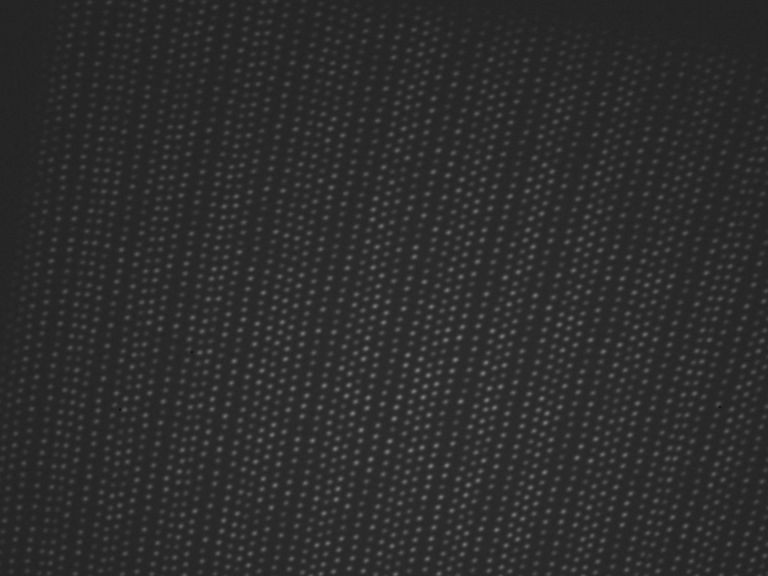
This pattern is drawn by a Shadertoy shader. Its source:

```glsl
// Dim field of soft light dots in leaning columns, with rows bent into chevrons

const vec3 BACKGROUND = vec3(0.14);
const float COLUMN_STEP = 0.0216;   // about 62 columns across
const float ROW_STEP = 0.0182;      // about 55 rows down
const float BAND_COLUMNS = 5.2;     // columns per chevron
const float DOT_SIGMA = 0.0029;
const float TAU = 6.2831853;

float hash(vec2 p) {
    return fract(sin(dot(p, vec2(127.1, 311.7))) * 43758.5453);
}

float noise(vec2 p) {
    vec2 cell = floor(p);
    vec2 f = fract(p);
    f = f * f * (3.0 - 2.0 * f);
    float low = mix(hash(cell), hash(cell + vec2(1.0, 0.0)), f.x);
    float high = mix(hash(cell + vec2(0.0, 1.0)), hash(cell + vec2(1.0, 1.0)), f.x);
    return mix(low, high, f.y);
}

// Position of a column within the uneven chevron bands
float bandCoord(float column) {
    return column / BAND_COLUMNS + 0.5 * noise(vec2(column * 0.12, 4.0));
}

// Columns crowd together where two chevrons meet
float columnCentre(float column) {
    return column - 0.22 * sin(TAU * bandCoord(column));
}

// Vertical offset of a column, in rows
float rowOffset(float column, float y) {
    float band = bandCoord(column);
    float id = floor(band);
    float f = fract(band);
    float chevron = 1.0 - abs(2.0 * f - 1.0);
    float arch = 4.0 * f * (1.0 - f);
    float height = mix(0.5, 1.6, noise(vec2(id * 3.7, y * 3.0)));
    float sway = 2.0 * noise(vec2(column * 0.07, y * 2.0));
    return mix(chevron, arch, 0.25) * height + sway;
}

// Sum of the soft dots close to p
float dotField(vec2 p) {
    float lean = 0.12 + 0.12 * p.x;
    float u = (p.x - lean * p.y) / COLUMN_STEP;
    float v = p.y / ROW_STEP;
    float nearest = floor(u + 0.5);
    float light = 0.0;
    for (int i = -2; i <= 2; i++) {
        float column = nearest + float(i);
        float rowPosition = v - rowOffset(column, p.y);
        float nearestRow = floor(rowPosition + 0.5);
        for (int j = -1; j <= 1; j++) {
            vec2 id = vec2(column, nearestRow + float(j));
            vec2 jitter = vec2(hash(id + 17.3), hash(id + 41.9)) - 0.5;
            vec2 d = vec2(u - columnCentre(column), rowPosition - id.y) - 0.14 * jitter;
            d *= vec2(COLUMN_STEP, ROW_STEP);
            d.x *= 0.9;
            float strength = mix(0.5, 1.3, hash(id));
            light += strength * exp(-dot(d, d) / (2.0 * DOT_SIGMA * DOT_SIGMA));
        }
    }
    return light;
}

// Broad glow, strongest below the middle
float glow(vec2 p) {
    vec2 d = (p - vec2(0.74, 0.3)) * vec2(1.0, 1.1);
    return exp(-2.6 * dot(d, d));
}

// Dots end past the left edge and dim towards the upper right corner
float coverage(vec2 p) {
    float left = p.x - 0.152 * p.y + 0.065;
    float top = 1.0 - p.y - 0.14 * (p.x - 0.7);
    float corner = 1.5 - 0.5 * p.x - 0.8 * p.y;
    return smoothstep(-0.01, 0.06, left) * smoothstep(-0.02, 0.05, top)
        * mix(0.45, 1.0, smoothstep(0.0, 0.45, corner));
}

// A few tiny dark specks
float specks(vec2 p, float aspect) {
    float mask = 0.0;
    for (int i = 0; i < 3; i++) {
        float k = float(i);
        vec2 centre = vec2(hash(vec2(k, 2.0)) * aspect, hash(vec2(k, 7.0)));
        mask = max(mask, 1.0 - smoothstep(0.001, 0.003, length(p - centre)));
    }
    return mask;
}

void mainImage(out vec4 fragColor, in vec2 fragCoord) {
    vec2 p = fragCoord / iResolution.y;
    float aspect = iResolution.x / iResolution.y;
    float shine = glow(p);

    // Haze and dots
    vec3 colour = BACKGROUND + 0.03 * shine;
    colour += dotField(p) * coverage(p) * (0.07 + 0.18 * shine);

    // Fine grain and wear
    colour += 0.016 * (noise(p * 300.0) - 0.5);
    colour *= 1.0 - 0.6 * specks(p, aspect);

    fragColor = vec4(colour, 1.0);
}
```
